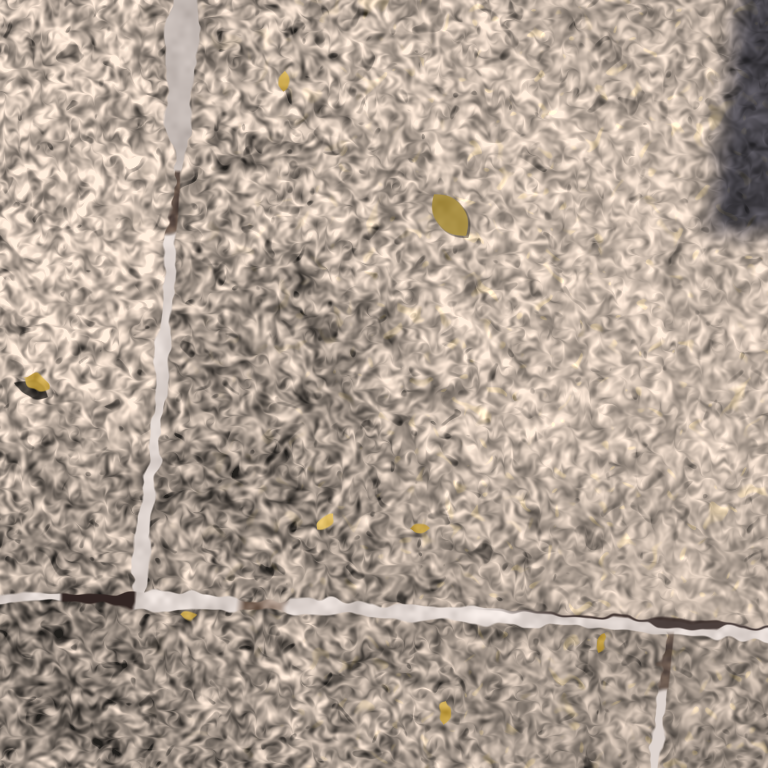
Write a WebGL 1 fragment shader that draws this texture.

```glsl
precision highp float;

uniform vec2 u_resolution;

const vec3 STONE_TINT = vec3(1.09, 1.0, 0.925);
const vec3 GROUT_WHITE = vec3(0.87, 0.83, 0.81);
const vec3 GROUT_GREY = vec3(0.76, 0.72, 0.70);
const vec3 CRACK = vec3(0.20, 0.15, 0.14);
const vec3 SOIL = vec3(0.48, 0.39, 0.33);
const vec3 LEAF = vec3(0.66, 0.56, 0.27);
const vec3 PETAL = vec3(0.82, 0.67, 0.27);
const vec3 SHADE = vec3(0.38, 0.40, 0.47);
const vec2 LEAF_SIZE = vec2(0.034, 0.019);
const vec2 PETAL_SIZE = vec2(0.014, 0.007);
const float BASE_LIGHT = 0.66;
const float GRAIN_SCALE = 165.0;
const float SWIRL_SCALE = 62.0;
const float SWIRL_TURN = 5.0;
const float GRAIN_STEP = 0.0017;
const float GRAIN_CONTRAST = 0.72;
const float MOTTLE = 0.20;

float hash(vec2 p) {
  vec3 q = fract(vec3(p.xyx) * 0.1031);
  q += dot(q, q.yzx + 33.33);
  return fract((q.x + q.y) * q.z);
}

float noise(vec2 p) {
  vec2 i = floor(p), f = fract(p);
  f = f * f * (3.0 - 2.0 * f);
  return mix(mix(hash(i), hash(i + vec2(1, 0)), f.x),
             mix(hash(i + vec2(0, 1)), hash(i + 1.0), f.x), f.y);
}

float glow(vec2 p, float x, float y, float w, float h) {
  vec2 d = (p - vec2(x, y)) / vec2(w, h);
  return exp(-dot(d, d));
}

float band(float x, float lo, float hi, float soft) {
  return smoothstep(lo - soft, lo + soft, x) * (1.0 - smoothstep(hi - soft, hi + soft, x));
}

float fill(float d) {
  float aa = 1.2 / u_resolution.y;
  return 1.0 - smoothstep(-aa, aa, d);
}

// Pointed oval, used for leaves and petals
float leaf(vec2 p, vec2 size, float angle) {
  float c = cos(angle), s = sin(angle);
  vec2 q = abs(vec2(c * p.x + s * p.y, c * p.y - s * p.x));
  return fill(q.y - size.y * (1.0 - pow(q.x / size.x, 2.5)));
}

// Noise smeared along a swirling direction field
float swirlGrain(vec2 p) {
  vec2 ahead = p, behind = p;
  float sum = noise(p * GRAIN_SCALE);
  for (int i = 0; i < 4; i++) {
    float a = SWIRL_TURN * noise(ahead * SWIRL_SCALE);
    float b = SWIRL_TURN * noise(behind * SWIRL_SCALE);
    ahead += GRAIN_STEP * vec2(cos(a), sin(a));
    behind -= GRAIN_STEP * vec2(cos(b), sin(b));
    sum += noise(ahead * GRAIN_SCALE) + noise(behind * GRAIN_SCALE);
  }
  return sum / 9.0 - 0.5;
}

float slabLight(vec2 p, float leftSlab, float upperSlab) {
  float left = 0.12 * glow(p, 0.07, 0.70, 0.18, 0.20) - 0.09 * glow(p, 0.08, 0.33, 0.22, 0.15);
  float right = 0.07 * (glow(p, 0.66, 0.86, 0.25, 0.20) + glow(p, 0.85, 0.55, 0.30, 0.20))
    - 0.15 * glow(p, 0.31, 0.44, 0.17, 0.25) - 0.05 * glow(p, 0.50, 0.27, 0.30, 0.08)
    - 0.08 * glow(p, 0.765, 0.90, 0.05, 0.08);
  float lower = -0.08 - 0.13 * glow(p, 0.05, 0.10, 0.20, 0.15);
  return BASE_LIGHT + mix(lower, mix(right, left, leftSlab), upperSlab);
}

void main() {
  vec2 p = gl_FragCoord.xy / u_resolution;
  float wobble = noise(p * 45.0) + 0.5 * noise(p * 110.0) - 0.75;
  vec2 rough = p + 0.008 * vec2(wobble, noise(p * 60.0 + 31.0) - 0.5);
  vec2 warped = mat2(0.8, 0.6, -0.6, 0.8) * p
    + 0.016 * vec2(noise(p * 52.0 + 11.0), noise(p * 52.0 + 71.0));

  // Joint centre lines
  float bend = 0.008 * smoothstep(0.28, 0.42, p.y) * (1.0 - smoothstep(0.7, 1.0, p.y));
  float dLong = rough.x - (0.160 + 0.081 * p.y + bend);
  float dCross = rough.y - (0.222 - 0.048 * pow(p.x, 1.5));
  float dShort = rough.x - (0.853 + 0.1 * p.y);
  float upper = smoothstep(-0.003, 0.003, dCross);

  // Stone
  float light = slabLight(p, 1.0 - smoothstep(-0.004, 0.004, dLong), upper);
  float contrast = mix(1.15, 0.8, smoothstep(0.3, 0.9, p.x));
  float speck = smoothstep(0.76, 0.95, noise(warped * 75.0 + 90.0));
  light += contrast * (GRAIN_CONTRAST * swirlGrain(p) - 0.2 * speck
    + MOTTLE * (noise(warped * 95.0 + 7.0) - 0.5));
  light += 0.09 * (noise(p * 14.0) - 0.5);
  float seam = min(abs(dCross), mix(abs(dShort), abs(dLong), upper));
  light -= 0.08 * exp(-seam / 0.012);
  vec3 col = clamp(light, 0.12, 0.94) * STONE_TINT;
  float pale = smoothstep(0.78, 0.95, noise(warped * 80.0 + 55.0));
  col += pale * vec3(0.10, 0.08, 0.01) * smoothstep(0.1, 0.7, p.x);
  vec3 dirt = mix(CRACK, SOIL, noise(p * 120.0));

  // Long joint, with a broken stretch
  float halfW = 0.0065 + 0.012 * smoothstep(0.79, 0.86, p.y) + 0.003 * band(p.y, 0.23, 0.41, 0.03);
  halfW *= 0.75 + 0.5 * noise(vec2(p.y * 24.0, 3.0));
  float broken = band(rough.y, 0.697, 0.775, 0.004);
  vec3 tone = mix(GROUT_WHITE, GROUT_GREY, smoothstep(0.74, 0.84, p.y)) + 0.1 * wobble;
  col = mix(col, tone, fill(abs(dLong) - halfW) * upper * (1.0 - broken));
  col = mix(col, dirt, 0.85 * fill(abs(dLong) - 0.005 - 0.006 * wobble) * broken);

  // Cross joint, with a gap, a soil patch and a crack
  float gap = band(rough.x, 0.08, 0.172, 0.003);
  float soil = band(rough.x, 0.312, 0.37, 0.006);
  float split = band(p.x, 0.85, 0.94, 0.008);
  halfW = 0.005 + 0.006 * smoothstep(0.15, 0.18, p.x) - 0.002 * smoothstep(0.5, 0.7, p.x)
    + 0.005 * glow(p, 0.195, 0.22, 0.04, 0.1) - 0.004 * soil;
  halfW *= 0.6 + 0.7 * noise(vec2(p.x * 26.0, 9.0));
  tone = mix(GROUT_WHITE + 0.18 * wobble, SOIL + 0.5 * wobble, 0.8 * soil);
  col = mix(col, mix(tone, CRACK, gap), fill(abs(dCross) - halfW));
  float crack = fill(abs(dCross - 0.008 + 0.002 * split) - 0.0016 - 0.004 * split);
  col = mix(col, CRACK, 0.85 * crack * smoothstep(0.6, 0.75, p.x));

  // Short joint below
  col = mix(col, GROUT_WHITE, fill(abs(dShort) - 0.0065) * (1.0 - smoothstep(0.095, 0.105, rough.y)));
  float crumbs = fill(abs(dShort) - 0.007 - 0.008 * wobble) * band(rough.y, 0.1, 0.175, 0.006);
  col = mix(col, dirt, 0.75 * crumbs);

  // Fallen leaf and petals
  vec2 q = p - vec2(0.586, 0.72);
  col *= 1.0 - 0.4 * leaf(q - vec2(0.003, -0.003), LEAF_SIZE, -0.91);
  col = mix(col, LEAF + 0.08 * wobble, leaf(q, LEAF_SIZE, -0.91));
  col *= 1.0 - 0.65 * leaf(rough - vec2(0.041, 0.493), 1.6 * PETAL_SIZE, -0.5);
  float petals = leaf(rough - vec2(0.048, 0.501), 1.3 * PETAL_SIZE, -0.6)
    + leaf(rough - vec2(0.37, 0.896), PETAL_SIZE, 1.3)
    + leaf(rough - vec2(0.426, 0.32), PETAL_SIZE, 0.7)
    + leaf(rough - vec2(0.545, 0.314), PETAL_SIZE, 0.1)
    + leaf(rough - vec2(0.781, 0.163), 0.8 * PETAL_SIZE, 1.2)
    + leaf(rough - vec2(0.579, 0.072), PETAL_SIZE, 1.4)
    + leaf(rough - vec2(0.245, 0.197), 0.7 * PETAL_SIZE, 0.0);
  col = mix(col, PETAL + 0.3 * wobble, 0.85 * petals);

  // Soft cast shadow at the upper right
  float edge = 0.833 + 0.127 * p.y;
  float shade = smoothstep(-0.022, 0.025, rough.x - edge) * smoothstep(0.67, 0.72, rough.y);
  gl_FragColor = vec4(col * mix(vec3(1), SHADE, shade), 1.0);
}
```
